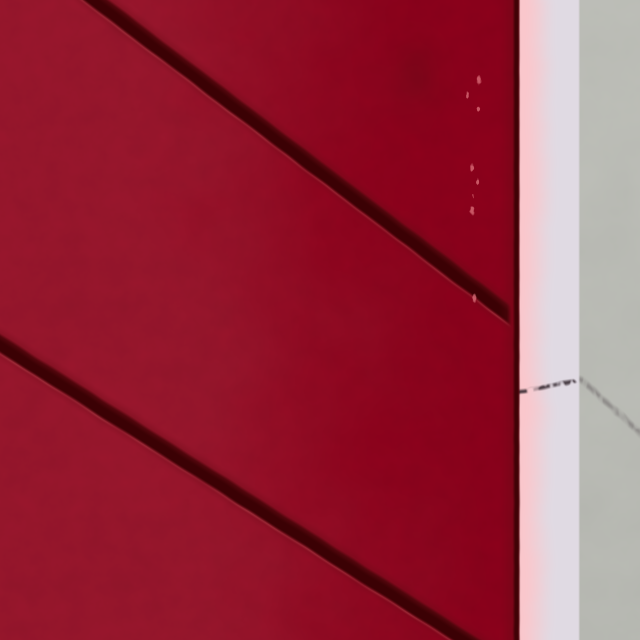
Write a three.js fragment shader that draws this texture.

```glsl
// Red painted boards with two slanted grooves, beside a pale trim strip and a grey wall.
varying vec2 vUv;

const vec3 RED_WORN = vec3(0.585, 0.085, 0.170);
const vec3 RED_DEEP = vec3(0.535, 0.005, 0.105);
const vec3 RED_SHADE = vec3(0.410, 0.040, 0.080);
const vec3 GROOVE_DARK = vec3(0.230, 0.005, 0.015);
const vec3 LIP_LIGHT = vec3(0.700, 0.260, 0.290);
const vec3 FLECK_PINK = vec3(0.870, 0.450, 0.490);
const vec3 TRIM_PINK = vec3(0.980, 0.780, 0.800);
const vec3 TRIM_WHITE = vec3(0.880, 0.855, 0.890);
const vec3 WALL_GREY = vec3(0.725, 0.730, 0.705);
const vec3 CRACK_DARK = vec3(0.200, 0.150, 0.180);

const float PANEL_EDGE = 0.811;
const float TRIM_EDGE = 0.905;
const float EDGE_SOFT = 0.0022;
const int GROOVE_COUNT = 2;
const float GROOVE_HALF = 0.0115;
const float GROOVE_END = 0.797;
const float FIRST_HEIGHT = 1.114;  // groove height at the left side
const float HEIGHT_STEP = 0.6505;
const float FIRST_SLOPE = -0.760;
const float SLOPE_STEP = 0.124;    // perspective change per groove
const float FLECK_X = 0.738;
const float FLECK_ROWS = 44.0;

vec2 hash2(vec2 p) {
  p = vec2(dot(p, vec2(127.1, 311.7)), dot(p, vec2(269.5, 183.3)));
  return fract(sin(p) * 43758.55);
}

float gradDot(vec2 cell, vec2 corner, vec2 f) {
  return dot(hash2(cell + corner) * 2.0 - 1.0, f - corner);
}

float gradientNoise(vec2 p) {
  vec2 i = floor(p), f = fract(p);
  vec2 u = f * f * f * (f * (f * 6.0 - 15.0) + 10.0);
  return mix(mix(gradDot(i, vec2(0.0), f), gradDot(i, vec2(1.0, 0.0), f), u.x),
             mix(gradDot(i, vec2(0.0, 1.0), f), gradDot(i, vec2(1.0), f), u.x), u.y);
}

float fbm(vec2 p) {
  float sum = 0.0, amp = 0.6;
  for (int i = 0; i < 4; i++) {
    sum += amp * gradientNoise(p);
    p = p * 2.1 + 7.3;
    amp *= 0.5;
  }
  return sum;
}

float segment(vec2 p, vec2 a, vec2 b) {
  vec2 d = b - a;
  return length(p - a - d * clamp(dot(p - a, d) / dot(d, d), 0.0, 1.0));
}

float band(float d, float halfWidth, float soft) {
  return 1.0 - smoothstep(halfWidth - soft, halfWidth + soft, abs(d));
}

// Paint: worn at the left, deeper at the right, with a dull smudge
vec3 paint(vec2 p) {
  float wear = fbm(p * 5.0);
  float deep = smoothstep(0.22, 0.72, p.x + 0.10 * (p.y - 0.5) + 0.22 * wear);
  vec3 c = mix(RED_WORN, RED_DEEP, deep);
  float smudge = exp(-dot((p - vec2(0.65, 0.885)) * vec2(28.0, 20.0),
                          (p - vec2(0.65, 0.885)) * vec2(28.0, 20.0)));
  c = mix(c, RED_SHADE, 0.35 * smudge);
  return c * (1.0 + 0.06 * fbm(p * 30.0) + 0.04 * wear);
}

// Grooves: a dull upper bevel, a dark core and a fine lit lower lip
vec3 addGrooves(vec3 c, vec2 p) {
  for (int i = 0; i < GROOVE_COUNT; i++) {
    float k = float(i);
    float slope = FIRST_SLOPE + SLOPE_STEP * k;
    float d = (p.y - FIRST_HEIGHT + HEIGHT_STEP * k - slope * p.x) / sqrt(1.0 + slope * slope);
    d += 0.0015 * gradientNoise(p * 22.0);
    float inside = 1.0 - smoothstep(GROOVE_END - 0.006, GROOVE_END + 0.004, p.x);
    float lipWear = 0.45 + 0.5 * gradientNoise(vec2(p.x * 24.0, k * 5.3));
    c = mix(c, RED_SHADE, 0.40 * inside * band(d, 0.017, 0.009));
    c = mix(c, LIP_LIGHT, inside * lipWear * band(d + GROOVE_HALF + 0.002, 0.0015, 0.0025));
    vec3 core = mix(GROOVE_DARK, RED_SHADE, 0.55 * smoothstep(0.001, GROOVE_HALF, d));
    c = mix(c, core, inside * band(d, GROOVE_HALF, 0.003));
  }
  return c;
}

// Flecks: chipped paint scattered down a narrow column
vec3 addFlecks(vec3 c, vec2 p) {
  float row = floor(p.y * FLECK_ROWS);
  vec2 h = hash2(vec2(row, 3.7));
  vec2 q = p - vec2(FLECK_X + 0.025 * (h.x - 0.5), (row + 0.5) / FLECK_ROWS);
  float size = mix(0.0015, 0.0045, h.y);
  float chance = p.y > 0.64 && p.y < 0.92 ? 0.65 : 0.12;
  float on = step(hash2(vec2(row, 9.1)).x, chance);
  float chip = 1.0 - smoothstep(size * 0.4, size, length(q * vec2(1.0, 0.5)) + 0.002 * gradientNoise(p * 180.0));
  return mix(c, FLECK_PINK, 0.75 * on * chip);
}

void main() {
  vec2 p = vUv;
  vec3 panel = addFlecks(addGrooves(paint(p), p), p);
  panel = mix(panel, RED_SHADE, 0.5 * smoothstep(PANEL_EDGE - 0.035, PANEL_EDGE, p.x));

  // Trim and wall
  float across = (p.x - PANEL_EDGE) / (TRIM_EDGE - PANEL_EDGE);
  vec3 trim = mix(TRIM_PINK, TRIM_WHITE, smoothstep(0.05, 0.65, across + 0.25 * fbm(p * vec2(3.0, 7.0))));
  vec3 wall = WALL_GREY * (1.0 + 0.04 * fbm(p * 9.0) + 0.03 * (p.y - 0.5));

  // Crack: broken and dark on the trim, faint on the wall
  vec2 w = p + 0.003 * vec2(gradientNoise(p * 60.0), gradientNoise(p * 60.0 + 9.0));
  float broken = smoothstep(-0.25, 0.20, gradientNoise(p * vec2(110.0, 50.0)));
  float trimCrack = band(segment(w, vec2(0.812, 0.388), vec2(0.897, 0.404)), 0.003, 0.003);
  float wallCrack = band(segment(w, vec2(0.907, 0.408), vec2(1.01, 0.315)), 0.004, 0.004);
  trim = mix(trim, CRACK_DARK, 0.85 * trimCrack * broken);
  wall = mix(wall, CRACK_DARK, 0.30 * wallCrack * (0.4 + 0.6 * broken));

  // Join the parts, with a dark seam beside the panel
  vec3 color = mix(panel, trim, smoothstep(PANEL_EDGE - EDGE_SOFT, PANEL_EDGE + EDGE_SOFT, p.x));
  color = mix(color, wall, smoothstep(TRIM_EDGE - EDGE_SOFT, TRIM_EDGE + EDGE_SOFT, p.x));
  float seam = band(p.x - PANEL_EDGE + 0.004 + 0.001 * gradientNoise(p * 40.0), 0.004, 0.003);
  color = mix(color, GROOVE_DARK, 0.92 * seam);
  gl_FragColor = vec4(color, 1.0);
}
```
